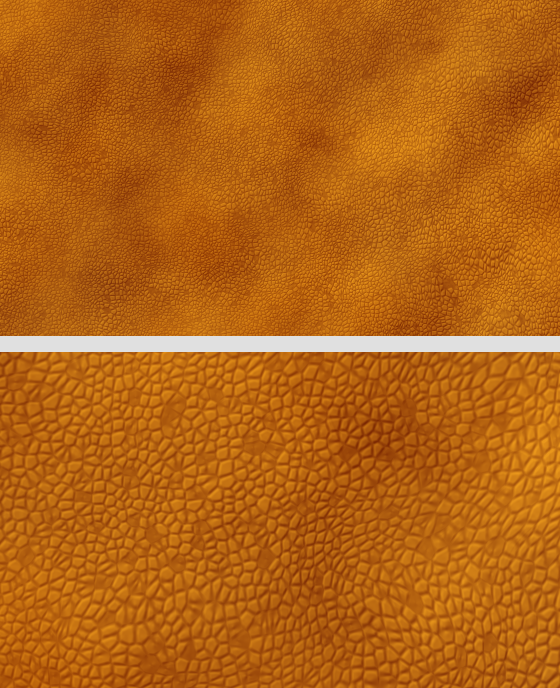
Top: the whole. Bottom: its middle third, enlarged.
Write a Shadertoy shader that draws this texture.

```glsl
// Tan leather: fine pebbled grain over soft, cloudy dye with diagonal shading.
// The grain is a lit cellular height field; the dye is layered value noise,
// a dark fold and a few scattered scuffs. Units are canvas heights.

const vec3 DARK_DYE = vec3(0.550, 0.230, 0.030);
const vec3 LIGHT_DYE = vec3(0.830, 0.510, 0.090);
const vec3 DULL_SHIFT = vec3(-0.010, 0.030, 0.035);
const float GRAIN_CELLS = 92.0;      // pebbles per canvas height
const float GRAIN_STRETCH = 24.0;    // fewer rows towards the right
const float CREASE_DEPTH = 0.29;
const float RELIEF = 0.28;
const vec2 LIGHT_STEP = vec2(-0.14, 0.22);  // towards the light, in cells
const float CLOUD_CONTRAST = 0.95;
const float DIAGONAL = 0.95;         // angle of the folds, radians
const vec2 FOLD_TOP = vec2(0.70, 1.00);
const vec2 FOLD_END = vec2(0.24, 0.26);
const int SCUFFS = 6;
const int SAMPLES = 2;               // per axis, for smooth edges

vec2 hash2(vec2 p) {
    vec3 q = fract(p.xyx * vec3(0.1031, 0.1030, 0.0973));
    q += dot(q, q.yzx + 33.33);
    return fract((q.xx + q.yz) * q.zy);
}

float noise(vec2 p) {
    vec2 i = floor(p), f = fract(p);
    vec2 u = f * f * (3.0 - 2.0 * f);
    float low = mix(hash2(i).x, hash2(i + vec2(1, 0)).x, u.x);
    float high = mix(hash2(i + vec2(0, 1)).x, hash2(i + vec2(1, 1)).x, u.x);
    return mix(low, high, u.y);
}

mat2 turn(float a) {
    return mat2(cos(a), -sin(a), sin(a), cos(a));
}

// Layered noise, centred on zero
float clouds(vec2 p) {
    float sum = 0.0, weight = 0.5;
    for (int i = 0; i < 5; i++) {
        sum += weight * (noise(p) - 0.5);
        p = turn(0.6) * p * 2.03 + 17.3;
        weight *= 0.52;
    }
    return sum;
}

float segmentDistance(vec2 p, vec2 a, vec2 b) {
    vec2 ab = b - a;
    return length(p - a - ab * clamp(dot(p - a, ab) / dot(ab, ab), 0.0, 1.0));
}

// Height of the pebbles: zero in the creases, one on the tops
float pebbles(vec2 p) {
    vec2 cell = floor(p), f = fract(p);
    float nearest = 8.0, second = 8.0;
    for (int y = -1; y <= 1; y++)
    for (int x = -1; x <= 1; x++) {
        vec2 o = vec2(x, y);
        float d = length(o + hash2(cell + o + 40.0) - f);
        second = min(second, max(nearest, d));
        nearest = min(nearest, d);
    }
    return smoothstep(0.0, 0.5, second - nearest);
}

// Broad light and dark of the dye
float dyeTone(vec2 p) {
    vec2 along = turn(DIAGONAL) * p;
    vec2 bend = 0.10 * vec2(noise(p * 5.0), noise(p * 5.0 + 31.0)) - 0.05;
    float tone = 0.59 + CLOUD_CONTRAST * clouds(along * vec2(2.6, 5.0) + 4.0);
    tone += 0.45 * clouds(p * 7.0 + 60.0);

    float fold = segmentDistance(p + bend, FOLD_TOP, FOLD_END) / 0.075;
    tone -= exp(-fold * fold) * mix(0.12, 0.34, smoothstep(0.2, 1.0, p.y));

    for (int i = 0; i < SCUFFS; i++) {
        vec2 r = hash2(vec2(i, 7.0));
        vec2 centre = vec2((float(i) + 0.2 + 0.6 * r.x) * 1.66 / float(SCUFFS), r.y);
        vec2 d = turn(r.x * 2.0 - 1.0) * (p + bend - centre) / vec2(0.065, 0.038);
        tone -= (0.15 + 0.17 * r.y) * exp(-dot(d, d));
    }
    return tone;
}

// Shaded grain, centred near zero
float grainTone(vec2 p) {
    float right = smoothstep(0.5, 1.5, p.x);
    vec2 warp = vec2(noise(p * 11.0), noise(p * 11.0 + 53.0));
    vec2 q = p * vec2(GRAIN_CELLS, GRAIN_CELLS - GRAIN_STRETCH * right) + 2.2 * warp;
    float height = pebbles(q);
    float slope = height - pebbles(q + LIGHT_STEP);
    float strength = 0.75 + 0.5 * noise(p * 6.0 + 9.0) + 0.15 * right;
    float shade = strength * (CREASE_DEPTH * (height - 0.62) + RELIEF * slope);

    // Faint upright wrinkles and a fine speckle
    float ridge = abs(noise(p * vec2(44.0, 17.0) + 3.0 * warp) - 0.5);
    shade -= 0.10 * (0.3 + right) * (1.0 - smoothstep(0.0, 0.09, ridge));
    return shade + 0.14 * (noise(p * 260.0) - 0.5);
}

void mainImage(out vec4 fragColor, in vec2 fragCoord) {
    vec2 p = fragCoord / iResolution.y;
    float grain = 0.0;
    for (int y = 0; y < SAMPLES; y++)
    for (int x = 0; x < SAMPLES; x++) {
        vec2 offset = (vec2(x, y) + 0.5) / float(SAMPLES) - 0.5;
        grain += grainTone((fragCoord + offset) / iResolution.y);
    }
    float tone = dyeTone(p) + grain / float(SAMPLES * SAMPLES);
    vec3 color = mix(DARK_DYE, LIGHT_DYE, clamp(tone, -0.5, 1.3));
    color += DULL_SHIFT * 1.4 * clouds(p * 3.5 + 90.0);
    fragColor = vec4(clamp(color, 0.0, 1.0), 1.0);
}
```
